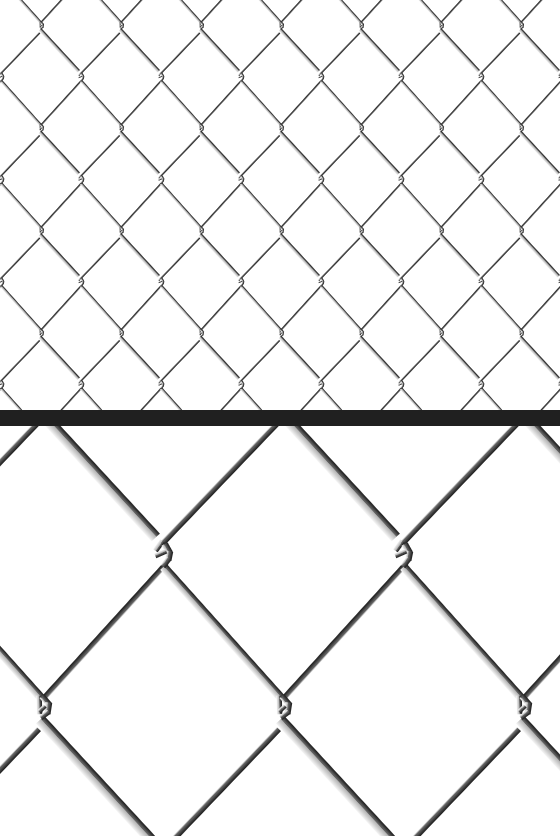
Top, the full canvas; bottom, a detail of the centre.
Give the GLSL for this pattern, as a WebGL 1 fragment shader.

```glsl
precision mediump float;
// Chain-link fence of twisted steel wire on white, seven meshes across and four down.
uniform vec2 u_resolution;

#define REPEATS vec2(7.0, 4.0)
#define CELL vec2(109.7, 140.5)
#define KNOT_ORIGIN vec2(56.5, 35.0)
#define WIRE_WIDTH 2.2
#define GLINT_WIDTH 3.0
#define DARK_STEEL 0.14
#define MID_STEEL 0.40
#define GLINT_STEEL 0.70

// Offset to the nearest repeat of the cell centre.
vec2 wrapCell(vec2 p) {
    return (fract(p / CELL + 0.5) - 0.5) * CELL;
}

// Share of a pixel centred on x that lies between lo and hi.
float coverage(float x, float lo, float hi, float pixel) {
    float inside = min(hi, x + 0.5 * pixel) - max(lo, x - 0.5 * pixel);
    return clamp(inside / pixel, 0.0, 1.0);
}

// Straight wire from a to b: dark core with a glint along one side.
void drawWire(inout float tone, vec2 p, vec2 a, vec2 b, float width, float glint, float pixel) {
    vec2 halfSpan = 0.5 * (b - a);
    float halfLength = length(halfSpan);
    vec2 dir = halfSpan / halfLength;
    vec2 q = wrapCell(p - 0.5 * (a + b));
    float along = dot(q, dir);
    float across = dot(q, vec2(-dir.y, dir.x));
    float span = coverage(along, -halfLength, halfLength, pixel);
    float edge = 0.5 * width;

    float fade = clamp((across - edge) / max(glint, 0.01), 0.0, 1.0);
    float glintTone = mix(GLINT_STEEL, 0.97, fade);
    tone = mix(tone, glintTone, span * coverage(across, edge, edge + glint, pixel));

    float coreTone = mix(DARK_STEEL, MID_STEEL, smoothstep(-edge, edge, across));
    tone = mix(tone, coreTone, span * coverage(across, -edge, edge, pixel));
}

// Knot whose upper wires meet, with a hook closing on the right.
void drawUpperKnot(inout float tone, vec2 p, float pixel) {
    drawWire(tone, p, vec2(-1.5, -5.5), vec2(-1.2, 3.0), 1.3, 1.2, pixel);
    drawWire(tone, p, vec2(-0.5, -5.5), vec2(3.0, -1.5), 2.0, 0.8, pixel);
    drawWire(tone, p, vec2(3.0, -2.2), vec2(2.2, 3.0), 1.9, 1.2, pixel);
    drawWire(tone, p, vec2(2.6, 2.2), vec2(-1.0, 5.0), 1.6, 0.8, pixel);
    drawWire(tone, p, vec2(1.0, -0.5), vec2(-1.8, 2.2), 1.2, 0.8, pixel);
}

// Knot whose lower wires meet, with an open loop on the left.
void drawLowerKnot(inout float tone, vec2 p, float pixel) {
    drawWire(tone, p, vec2(0.0, -5.5), vec2(-3.2, -1.0), 1.2, 1.4, pixel);
    drawWire(tone, p, vec2(1.0, -4.8), vec2(3.4, -0.5), 1.9, 1.3, pixel);
    drawWire(tone, p, vec2(3.4, -1.0), vec2(2.6, 3.0), 2.0, 1.0, pixel);
    drawWire(tone, p, vec2(2.8, 2.3), vec2(0.0, 6.0), 1.9, 0.8, pixel);
    drawWire(tone, p, vec2(1.4, -0.8), vec2(-3.6, 1.4), 1.3, 1.0, pixel);
}

void main() {
    vec2 uv = gl_FragCoord.xy / u_resolution;
    float pixel = CELL.x * REPEATS.x / u_resolution.x;

    // Fence units with y pointing down, measured from an upper knot.
    vec2 p = vec2(uv.x, 1.0 - uv.y) * REPEATS * CELL - KNOT_ORIGIN;
    vec2 right = 0.5 * CELL;
    vec2 left = right * vec2(-1.0, 1.0);
    float tone = 1.0;

    // Wires rising to the right.
    drawWire(tone, p, vec2(-2.0, 10.0), left + vec2(-0.5, -4.5), WIRE_WIDTH, 0.5, pixel);
    drawWire(tone, p, vec2(0.5, -5.0), vec2(0.5, 5.0) - left, WIRE_WIDTH, 0.5, pixel);

    // Wires falling to the right.
    drawWire(tone, p, vec2(-0.5, 4.5), right + vec2(-2.5, -8.5), WIRE_WIDTH, GLINT_WIDTH, pixel);
    drawWire(tone, p, vec2(0.8, 5.2) - right, vec2(-0.2, -5.0), 0.8 * WIRE_WIDTH, 0.75 * GLINT_WIDTH, pixel);

    drawUpperKnot(tone, p, pixel);
    drawLowerKnot(tone, p - right, pixel);

    gl_FragColor = vec4(vec3(tone), 1.0);
}
```
